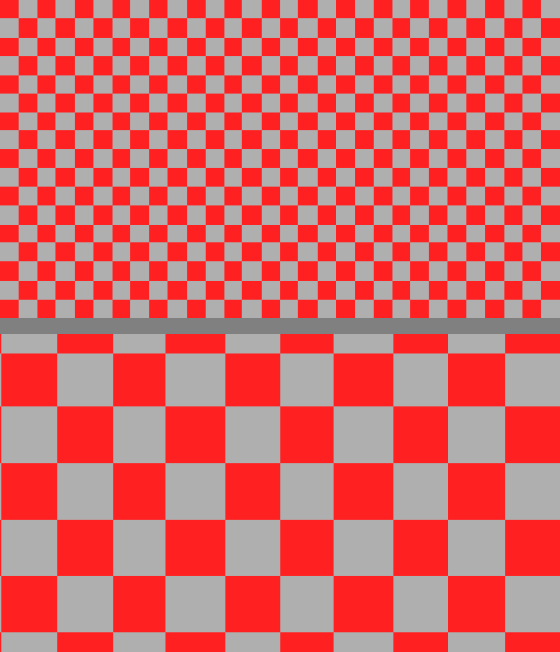
Top: the whole. Bottom: its middle third, enlarged.
This pattern is drawn by a Shadertoy shader. Its source:

```glsl
// Red and grey checkerboard, 30 by 17 cells, with slightly uneven grid lines.

float hash(vec2 p) {
    return fract(sin(dot(p, vec2(127.1, 311.7))) * 43758.5453);
}

// Alternates between +1 and -1 across cells; pixel is one pixel's width in cells.
float stripes(float position, float count, float pixel, float seed) {
    float line = floor(position + 0.5);
    float inside = step(0.5, line) * step(line, count - 0.5);
    float wobble = inside * mix(-0.05, 0.035, hash(vec2(line, seed)));
    float side = clamp(2.0 * (position - line - wobble) / pixel, -1.0, 1.0);
    return side * (1.0 - 2.0 * mod(line, 2.0));
}

void mainImage(out vec4 fragColor, in vec2 fragCoord) {
    // Count cells from the top left corner
    vec2 count = vec2(30.0, 17.0);
    vec2 uv = fragCoord / iResolution.xy;
    vec2 cell = vec2(uv.x, 1.0 - uv.y) * count;
    vec2 pixel = count / iResolution.xy;

    // The product of both stripe signs gives the checks
    float checker = stripes(cell.x, count.x, pixel.x, 1.0)
                  * stripes(cell.y, count.y, pixel.y, 2.0);

    vec3 grey = vec3(0.685, 0.687, 0.687);
    vec3 red = vec3(1.0, 0.13, 0.13);
    fragColor = vec4(mix(grey, red, 0.5 + 0.5 * checker), 1.0);
}
```
